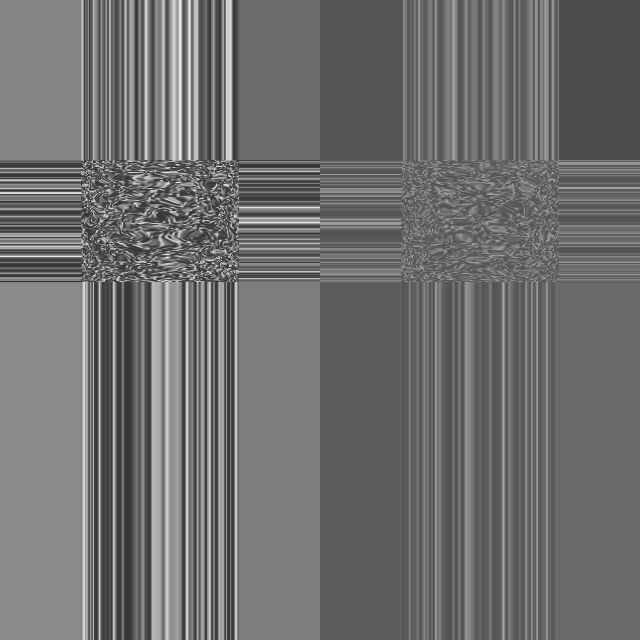
Reproduce this pattern procedurally as a WebGL 1 fragment shader.

```glsl
precision highp float;
// Two grey noise tiles side by side, their border values stretched outward into stripes.

uniform vec2 u_resolution;

float hash(vec2 p) {
    vec3 h = fract(vec3(p.xyx) * 0.1031);
    h += dot(h, h.yzx + 33.33);
    return fract((h.x + h.y) * h.z);
}

float valueNoise(vec2 p) {
    vec2 i = floor(p);
    vec2 f = fract(p);
    f = f * f * (3.0 - 2.0 * f);
    return mix(mix(hash(i), hash(i + vec2(1.0, 0.0)), f.x),
               mix(hash(i + vec2(0.0, 1.0)), hash(i + 1.0), f.x), f.y);
}

// Streaky grain: broad at the centre, finer towards the tile border.
float grain(vec2 q, float seed) {
    vec2 s = q * (vec2(22.0, 40.0) + vec2(16.0, 10.0) * q * q);
    s += 100.0 + seed * vec2(71.0, 37.0);
    float inside = (1.0 - q.x * q.x) * (1.0 - q.y * q.y);
    vec2 bend = vec2(valueNoise(s * 0.19), valueNoise(s * 0.17 + 41.0)) - 0.5;
    s += bend * (0.5 + 5.0 * smoothstep(0.0, 0.3, inside));
    return 0.9 * valueNoise(s) + 0.1 * valueNoise(s * 0.45 + 17.0);
}

// Flat grey of the four corner fields in each cell.
float cornerTone(vec2 q, float cell) {
    vec4 tones = mix(vec4(0.55, 0.49, 0.52, 0.42),
                     vec4(0.36, 0.41, 0.335, 0.30), cell);
    vec2 side = step(0.0, q);
    return mix(mix(tones.x, tones.y, side.x),
               mix(tones.z, tones.w, side.x), side.y);
}

void main() {
    vec2 uv = gl_FragCoord.xy / u_resolution;
    float cell = step(0.5, uv.x);

    // Tile coordinates: -1 to 1 inside the grain, beyond that outside it.
    vec2 halfSize = vec2(0.2474, 0.0957);
    vec2 q = (vec2(fract(uv.x * 2.0), uv.y) - vec2(0.5, 0.6543)) / halfSize;
    vec2 pixel = vec2(2.0, 1.0) / (u_resolution * halfSize);

    // Clamping stretches the border values into stripes.
    float d = grain(clamp(q, -1.0, 1.0), cell) - 0.5;
    float contrast = mix(0.78, 0.36, cell);
    float tone = 0.425 + contrast * (d + 1.1 * d * d - 0.05);

    vec2 outside = smoothstep(-0.5 * pixel, 0.5 * pixel, abs(q) - 1.0);
    tone = mix(tone, cornerTone(q, cell), outside.x * outside.y);

    gl_FragColor = vec4(vec3(clamp(tone, 0.0, 1.0)), 1.0);
}
```
